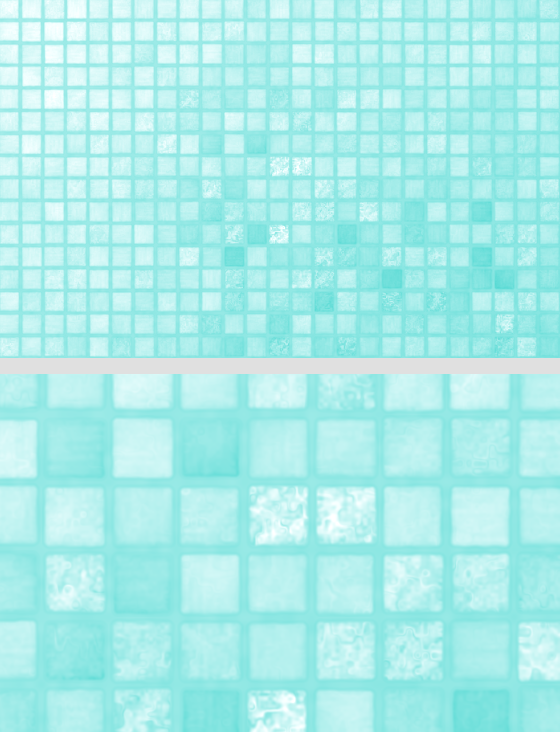
Top, the full canvas; bottom, a detail of the centre.
Write a Shadertoy shader that draws this texture.

```glsl
// Wall of small aqua glass mosaic tiles with pale grout and mottled glaze.

float hash(vec2 p) {
    vec3 q = fract(p.xyx * 0.1031);
    q += dot(q, q.yzx + 33.33);
    return fract((q.x + q.y) * q.z);
}

float noise(vec2 p) {
    vec2 i = floor(p), f = fract(p);
    f = f * f * (3.0 - 2.0 * f);
    vec2 e = vec2(0.0, 1.0);
    return mix(mix(hash(i), hash(i + e.yx), f.x),
               mix(hash(i + e.xy), hash(i + e.yy), f.x), f.y);
}

float roundedBox(vec2 p, vec2 halfSize, float radius) {
    vec2 d = abs(p) - halfSize + radius;
    return length(max(d, 0.0)) + min(max(d.x, d.y), 0.0) - radius;
}

// Soft round patch, 1 at its centre
float patchAt(vec2 p, vec2 centre, vec2 size) {
    vec2 d = (p - centre) / size;
    return exp(-dot(d, d));
}

// Glaze lightness for one tile; local runs from -0.5 to 0.5
float glaze(vec2 id, vec2 local, vec2 wall) {
    float wear = patchAt(wall, vec2(0.49, 0.32), vec2(0.17, 0.42))
               + patchAt(wall, vec2(0.87, 0.18), vec2(0.2, 0.35));
    float tone = 0.63 + 0.17 * (wall.y - 0.5) - 0.22 * (wall.x - 0.5);
    tone += 0.14 * patchAt(wall, vec2(0.0, 0.85), vec2(0.22, 0.4));

    // Tile to tile variation, with a few deep tiles in the worn areas
    tone += 0.22 * (hash(id + 3.7) - 0.5);
    tone -= (0.1 + 0.55 * min(wear, 1.0)) * pow(hash(id + 41.3), 3.0);

    // Slanted sheen and brushed streaks, turned at random
    vec2 tilt = vec2(hash(id + 11.1), hash(id + 23.9)) - 0.5;
    tone += 0.26 * dot(local, tilt);
    vec2 brushed = hash(id + 57.2) > 0.4 ? local : local.yx;
    tone += 0.09 * (noise(brushed * vec2(14.0, 2.5) + id * 19.0) - 0.5);

    // Rippled glass, strong on a few tiles
    float rough = 0.08 + (0.15 + 0.5 * min(wear, 1.0)) * pow(hash(id + 71.5), 4.0);
    vec2 warp = local * 5.0 + id * 13.0;
    float ripple = noise(warp + 2.5 * noise(warp * 1.7)) - 0.5;
    ripple += 0.5 * (noise(local * 17.0 + id * 29.0) - 0.5);
    return tone + rough * ripple;
}

void mainImage(out vec4 fragColor, in vec2 fragCoord) {
    vec2 wall = fragCoord / iResolution.xy;
    float pixel = 15.9 / iResolution.y;
    vec2 grid = fragCoord * pixel + vec2(0.095, 0.0);
    vec2 id = floor(grid);
    vec2 local = fract(grid) - 0.5;

    // Hand-set tile outline
    vec2 shift = 0.03 * (vec2(hash(id + 5.3), hash(id + 8.6)) - 0.5);
    vec2 halfSize = 0.425 + 0.025 * (vec2(hash(id + 15.2), hash(id + 31.8)) - 0.5);
    float edge = roundedBox(local - shift, halfSize, 0.06);
    edge += 0.022 * (noise(grid * 7.0) - 0.5);
    float soft = 0.022 + 0.6 * pixel;
    float tileMask = 1.0 - smoothstep(-soft, soft, edge);

    // Grout follows the broad light across the wall
    float grout = 0.26 + 0.1 * (wall.y - 0.5) - 0.14 * (wall.x - 0.5);
    grout += 0.1 * (noise(grid * 6.0) - 0.5) + 0.05 * smoothstep(0.03, 0.07, edge);

    // Glass darkens in a thin band at its rim, most on the lower side
    float tile = glaze(id, local, wall);
    tile -= (0.09 - 0.08 * local.y) * smoothstep(-0.09, 0.0, edge);
    tile += 0.05 * smoothstep(0.0, 0.3, -edge);

    float tone = mix(grout, tile, tileMask);
    vec3 aqua = vec3(0.41, 0.87, 0.85), paleGlass = vec3(0.95, 1.0, 1.0);
    fragColor = vec4(clamp(mix(aqua, paleGlass, tone), 0.0, 1.0), 1.0);
}
```
